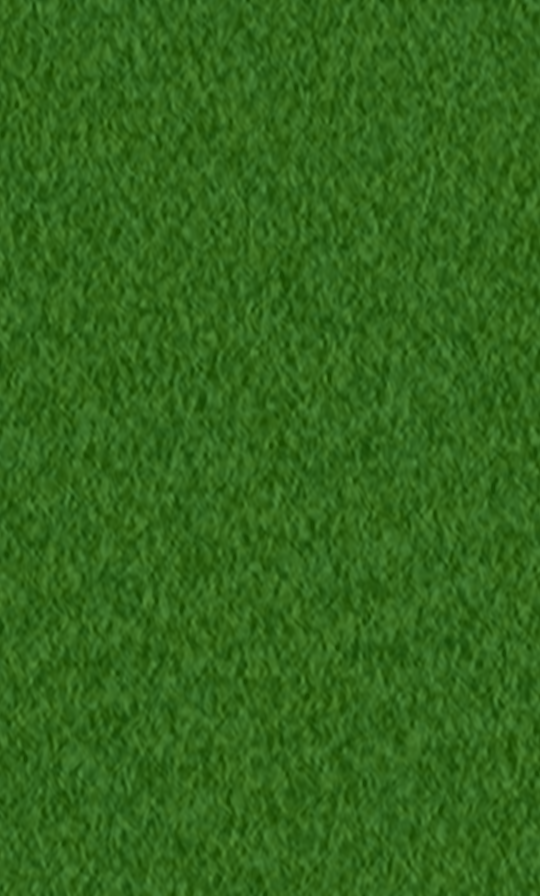
Write a Shadertoy shader that draws this texture.

```glsl
float hash(vec2 cell) {
    return fract(sin(dot(cell, vec2(127.1, 311.7))) * 43758.5453);
}

float noise(vec2 p) {
    vec2 cell = floor(p), f = fract(p);
    f = f * f * (3.0 - 2.0 * f);
    return mix(mix(hash(cell), hash(cell + vec2(1, 0)), f.x),
               mix(hash(cell + vec2(0, 1)), hash(cell + vec2(1, 1)), f.x), f.y);
}

// Short upright blades, sheared sideways by lean, each darkening its sides
float blades(vec2 p, float lean, vec2 density, float seed) {
    p.x += lean * p.y;
    p = p * density + seed;
    float sides = noise(p - vec2(1, 0)) + noise(p + vec2(1, 0)) - 1.0;
    return noise(p) - 0.5 - 0.13 * sides;
}

void mainImage(out vec4 fragColor, in vec2 fragCoord) {
    vec2 uv = fragCoord / iResolution.y;

    // Bend the blades slightly so that neighbours lean differently
    vec2 p = uv;
    p.x += 0.004 * (noise(uv * 45.0 + 7.0) - 0.5);
    p.y += 0.004 * (noise(uv * 60.0 + 31.0) - 0.5);

    // Layers leaning left and right, plus fine grain
    float turf = 0.42 * blades(p, 0.3, vec2(205, 112), 13.0)
               + 0.42 * blades(p, -0.25, vec2(192, 104), 57.0)
               + 0.20 * blades(p, 0.05, vec2(260, 170), 91.0);
    float patches = noise(uv * 9.0 + 3.0) - 0.5;
    float light = clamp(0.5 + 2.12 * turf + 0.05 * patches, -0.25, 1.35);

    vec3 shade = vec3(0.13, 0.327, 0.04);
    vec3 tip = vec3(0.27, 0.485, 0.18);
    vec3 color = mix(shade, tip, light);

    // Slight drift between yellowish and bluish green
    float warmth = noise(uv * 85.0 + 19.0) + 0.5 * noise(uv * 14.0 + 43.0) - 0.75;
    color += warmth * vec3(0.016, 0.002, -0.032);

    fragColor = vec4(color, 1.0);
}
```
